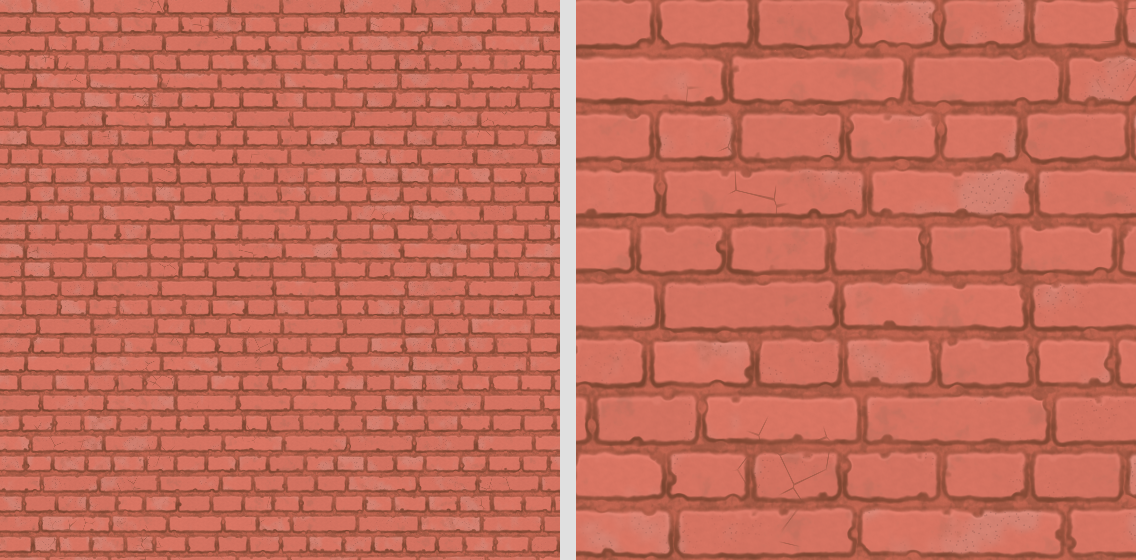
Left, the full canvas; right, a detail of the centre.
A WebGL 2 fragment shader for this texture:

```glsl
#version 300 es
precision highp float;
uniform vec2 u_resolution;
out vec4 fragColor;

float hash(vec2 p) {
  p = fract(p * vec2(0.1031, 0.1137) + 0.37);
  p += dot(p, p.yx + 33.33);
  return fract((p.x + p.y) * p.x * 7.13);
}

// Cellular noise: nearest and second nearest distances
vec2 cells(vec2 p) {
  vec2 base = floor(p), nearest = vec2(9.0);
  for (int y = -1; y <= 1; y++)
    for (int x = -1; x <= 1; x++) {
      vec2 c = base + vec2(x, y);
      float d = length(c + vec2(hash(c), hash(c + 71.7)) - p);
      nearest = d < nearest.x ? vec2(d, nearest.x) : vec2(nearest.x, min(nearest.y, d));
    }
  return nearest;
}

// Layered sines, roughly -1 to 1
float waves(vec2 p) {
  float sum = 0.0, amp = 0.5;
  for (int i = 0; i < 4; i++) {
    sum += amp * sin(p.x + 1.7 * sin(p.y)) * cos(p.y + 1.3 * sin(p.x * 0.7));
    p = mat2(1.5, 1.2, -1.2, 1.5) * p + 2.3;
    amp *= 0.6;
  }
  return sum;
}

// Uneven position of the i-th upright joint in a course
float joint(float i, float row) {
  return i + 0.22 * (hash(vec2(i + 40.0, row * 3.0 + 11.0)) - 0.5);
}

float roundedBox(vec2 p, vec2 halfSize, float radius) {
  vec2 q = abs(p) - halfSize + radius;
  return length(max(q, 0.0)) + min(max(q.x, q.y), 0.0) - radius;
}

void main() {
  vec2 uv = gl_FragCoord.xy / u_resolution;
  float px = 1.0 / min(u_resolution.x, u_resolution.y);
  vec2 p = uv + 0.0011 * vec2(waves(uv * 130.0), waves(uv.yx * 110.0 + 5.0));

  // Courses: taller near the bottom, stretchers and headers alternating
  float perUnit = p.y < 0.3164 ? 27.8 : 29.7;
  float course = 8.5 + (p.y - 0.3164) * perUnit;
  float row = floor(course);
  bool stretcher = mod(row, 2.0) == (row < 18.5 ? 1.0 : 0.0);
  float count = stretcher ? 9.0 : 18.0;
  float shift = (stretcher ? 0.62 : 0.81) + 0.3 * (hash(vec2(row + 3.0, 17.0)) - 0.5);

  // Joints on either side, with some stretchers cut in half
  float s = p.x * count - shift;
  float i = floor(s);
  i += s < joint(i, row) ? -1.0 : s >= joint(i + 1.0, row) ? 1.0 : 0.0;
  float left = joint(i, row), right = joint(i + 1.0, row);
  float middle = 0.5 * (left + right);
  if (stretcher && hash(vec2(i + 60.0, row + 5.0)) > 0.87) {
    if (s < middle) right = middle; else left = middle;
    middle = 0.5 * (left + right);
  }
  float tone = hash(vec2(middle * 7.3 + 90.0, row + 29.0));

  // Brick outline with rough, chipped edges
  vec2 q = vec2((s - middle) / count, (fract(course) - 0.5) / perUnit);
  vec2 halfSize = vec2((right - left) / count * 0.5 - 0.0026, 0.0136 - 0.0009 * tone);
  q.y += q.x * 0.03 * (tone - 0.5);
  float d = roundedBox(q, halfSize, 0.0035);
  vec2 grit = cells(uv * 260.0);
  vec2 patches = cells(uv * 42.0);
  d += 0.0014 * (cells(uv * 95.0).x - 0.45);
  d += 0.0028 * smoothstep(0.22, 0.05, patches.x);
  float face = 1.0 - smoothstep(-0.0007 - px, 0.0007 + px, d);
  float cloud = waves(uv * 32.0 + tone * 5.0);
  float grain = waves(uv * 420.0);

  // Painted face: pinkish bloom, dull scuffs and small pits
  vec3 brick = mix(vec3(0.84, 0.45, 0.38), vec3(0.82, 0.50, 0.44),
                   smoothstep(0.1, 0.7, cloud + 0.5 * (tone - 0.5)));
  brick = mix(brick, vec3(0.75, 0.43, 0.36),
              0.75 * smoothstep(0.25, 0.9, waves(uv * 75.0 + 9.0) + 0.35 * grain));
  brick *= 1.0 + 0.035 * (tone - 0.5) + 0.022 * grain;
  brick *= 1.0 - 0.12 * smoothstep(0.2, 0.05, grit.x) * smoothstep(0.0, 0.5, cloud);

  // Mortar under the same paint, browner in the hollows
  vec3 mortar = mix(vec3(0.75, 0.39, 0.31), vec3(0.65, 0.35, 0.27),
                    smoothstep(-0.25, 0.45, waves(uv * 150.0) + 0.6 * (grit.x - 0.45)));
  mortar *= 1.0 + 0.05 * grain;
  vec3 color = mix(mortar, brick, face);

  // Light catches upper edges, shadow gathers below and beside the brick
  float upper = smoothstep(-0.003, 0.012, q.y);
  color += 0.035 * upper * smoothstep(0.0022, 0.0, abs(d + 0.0016));
  float seam = 1.0 - smoothstep(0.0004, 0.0019 + px, abs(d - 0.0008));
  float depth = mix(0.85, 0.3, upper) * (0.8 + 0.4 * waves(uv * 60.0 + 3.0));
  color = mix(color, vec3(0.47, 0.26, 0.18), clamp(seam * depth, 0.0, 1.0));

  // Hairline cracks on a few worn spots
  float crack = 1.0 - smoothstep(0.01, 0.035 + 20.0 * px, patches.y - patches.x);
  float worn = smoothstep(0.45, 0.65, waves(uv * 19.0 + 1.0));
  color = mix(color, vec3(0.51, 0.29, 0.21), 0.5 * crack * worn * face);

  fragColor = vec4(clamp(color, 0.0, 1.0), 1.0);
}
```
